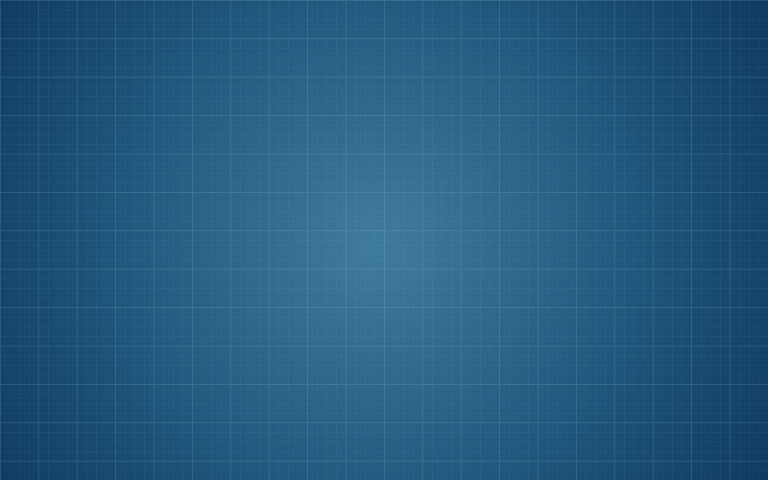
Write a Shadertoy shader that draws this background.

```glsl
const vec3 CENTER_BLUE = vec3(0.252, 0.478, 0.618);
const vec3 MIDDLE_BLUE = vec3(0.122, 0.342, 0.492);
const vec3 CORNER_BLUE = vec3(0.062, 0.225, 0.375);
const vec3 LINE_COLOR = vec3(0.62, 0.82, 0.92);
const float CELL_SIZE = 0.08;
const float LINE_WIDTH = 0.0016;

float hash(vec2 p) {
    return fract(sin(dot(p, vec2(127.1, 311.7))) * 43758.5453);
}

// Radial fade in two stages, with a small teal core
vec3 backdrop(float radius) {
    vec3 color = mix(CENTER_BLUE, MIDDLE_BLUE, clamp(radius / 0.53, 0.0, 1.0));
    color = mix(color, CORNER_BLUE, clamp((radius - 0.53) / 0.41, 0.0, 1.0));
    return color + vec3(-0.010, 0.003, 0.002) * exp(-radius * radius * 350.0);
}

// Pixel coverage of evenly spaced lines on both axes
float gridLines(vec2 p, float spacing, float width, float pixel) {
    vec2 d = abs(fract(p / spacing + 0.5) - 0.5) * spacing;
    vec2 overlap = clamp(0.5 * (width + pixel) - d, 0.0, min(width, pixel));
    vec2 coverage = overlap / pixel;
    return max(coverage.x, coverage.y);
}

void mainImage(out vec4 fragColor, in vec2 fragCoord) {
    float pixel = 1.0 / iResolution.y;
    vec2 p = fragCoord * pixel;
    float aspect = iResolution.x * pixel;
    vec3 color = backdrop(length(p - vec2(0.49 * aspect, 0.49)));

    // Grid anchored at the upper left corner, each line starting on its cell edge
    vec2 gridPos = vec2(p.x, 1.0 - p.y) - 0.5 * LINE_WIDTH;
    float major = gridLines(gridPos, CELL_SIZE, LINE_WIDTH, pixel);
    float minor = gridLines(gridPos, CELL_SIZE / 4.0, LINE_WIDTH, pixel);
    float fine = gridLines(gridPos, CELL_SIZE / 8.0, LINE_WIDTH, pixel);
    float lines = max(0.22 * major, max(0.075 * minor, 0.022 * fine));
    color = mix(color, LINE_COLOR, lines);

    // Faint paper grain
    color += 0.006 * (hash(floor(p * 320.0)) - 0.5);
    fragColor = vec4(color, 1.0);
}
```
